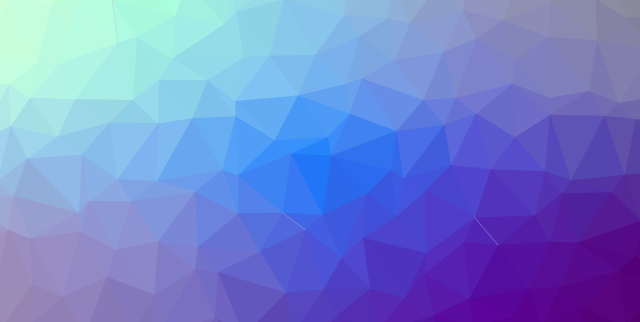
Write a Shadertoy shader that draws this background.

```glsl
// Low-poly background: a jittered, staggered lattice is split into flat triangles.
// Each triangle takes its colour at its centroid from five stacked gradients,
// running from mint through bright blue to deep violet, with a few pale seams.

// Lattice cells per canvas height, across and up
const vec2 CELLS = vec2(7.7, 8.3);

vec2 hash22(vec2 p) {
    vec3 q = fract(p.xyx * vec3(0.1031, 0.1030, 0.0973));
    q += dot(q, q.yzx + 33.33);
    return fract((q.xx + q.yz) * q.zy);
}

// Five evenly spaced stops, t from 0 to 4
vec3 ramp(vec3 a, vec3 b, vec3 c, vec3 d, vec3 e, float t) {
    vec3 col = mix(a, b, clamp(t, 0.0, 1.0));
    col = mix(col, c, clamp(t - 1.0, 0.0, 1.0));
    col = mix(col, d, clamp(t - 2.0, 0.0, 1.0));
    return mix(col, e, clamp(t - 3.0, 0.0, 1.0));
}

// Smooth colour field, uv from 0 to 1
vec3 colourField(vec2 uv) {
    vec2 t = uv * 4.0;
    vec3 bottom = ramp(vec3(.61, .54, .70), vec3(.50, .45, .73), vec3(.32, .22, .71),
                       vec3(.36, .00, .60), vec3(.33, .00, .44), t.x);
    vec3 lower  = ramp(vec3(.63, .57, .76), vec3(.53, .53, .81), vec3(.28, .35, .87),
                       vec3(.33, .13, .70), vec3(.33, .02, .50), t.x);
    vec3 middle = ramp(vec3(.60, .79, .92), vec3(.48, .69, .94), vec3(.09, .49, 1.0),
                       vec3(.32, .30, .83), vec3(.32, .24, .63), t.x);
    vec3 upper  = ramp(vec3(.75, 1.0, .87), vec3(.60, .89, .91), vec3(.46, .70, .95),
                       vec3(.49, .51, .81), vec3(.49, .47, .67), t.x);
    vec3 top    = ramp(vec3(.82, 1.0, .85), vec3(.66, 1.0, .87), vec3(.55, .79, .91),
                       vec3(.57, .58, .74), vec3(.53, .53, .60), t.x);
    return ramp(bottom, lower, middle, upper, top, t.y);
}

// Lattice vertex in units of height: odd rows shift by half a cell, then jitter
vec2 vertex(vec2 id) {
    vec2 jitter = 0.78 * (hash22(id + 43.0) - 0.5);
    return (id + vec2(0.5 * mod(id.y, 2.0), 0.0) + jitter) / CELLS;
}

float cross2(vec2 a, vec2 b) {
    return a.x * b.y - a.y * b.x;
}

// Signed distance to the line a-b, positive on its right side
float lineSide(vec2 p, vec2 a, vec2 b) {
    return cross2(p - a, b - a) / length(b - a);
}

float segmentDistance(vec2 p, vec2 a, vec2 b) {
    vec2 ab = b - a;
    return length(p - a - ab * clamp(dot(p - a, ab) / dot(ab, ab), 0.0, 1.0));
}

// Adds one flat triangle, weighted by its smooth coverage
void addTriangle(inout vec4 sum, vec2 p, vec2 a, vec2 b, vec2 c, float pixel, float aspect) {
    float turn = sign(cross2(b - a, c - a));
    float d = max(max(turn * lineSide(p, a, b), turn * lineSide(p, b, c)),
                  turn * lineSide(p, c, a));
    float cover = clamp(0.5 - d / pixel, 0.0, 1.0);
    vec2 centre = (a + b + c) / 3.0;
    float shade = 0.026 * (hash22(floor(centre * 512.0)).x - 0.5);
    sum += cover * vec4(colourField(centre / vec2(aspect, 1.0)) + shade, 1.0);
}

void mainImage(out vec4 fragColor, in vec2 fragCoord) {
    float pixel = 1.0 / iResolution.y;
    vec2 p = fragCoord * pixel;
    float aspect = iResolution.x * pixel;
    vec4 sum = vec4(0.0);
    float seam = 0.0;

    // Nearby cells, each cut along its shorter diagonal
    for (int j = -1; j <= 1; j++) {
        for (int i = -2; i <= 1; i++) {
            vec2 id = floor(p * CELLS) + vec2(i, j);
            vec2 a = vertex(id);
            vec2 b = vertex(id + vec2(1, 0));
            vec2 c = vertex(id + vec2(1, 1));
            vec2 d = vertex(id + vec2(0, 1));
            if (distance(a, c) > distance(b, d)) {
                vec2 first = a;
                a = b; b = c; c = d; d = first;
            }
            addTriangle(sum, p, a, b, c, pixel, aspect);
            addTriangle(sum, p, a, c, d, pixel, aspect);

            // Rare hairline seam on the diagonal
            float chosen = step(0.94, hash22(id + 71.0).x);
            float hairline = 1.0 - smoothstep(0.0, max(0.003, pixel), segmentDistance(p, a, c));
            seam = max(seam, chosen * hairline);
        }
    }

    vec3 col = sum.rgb / max(sum.a, 0.001);
    col = mix(col, vec3(0.70, 0.72, 0.85), 0.35 * seam);
    fragColor = vec4(clamp(col, 0.0, 1.0), 1.0);
}
```
